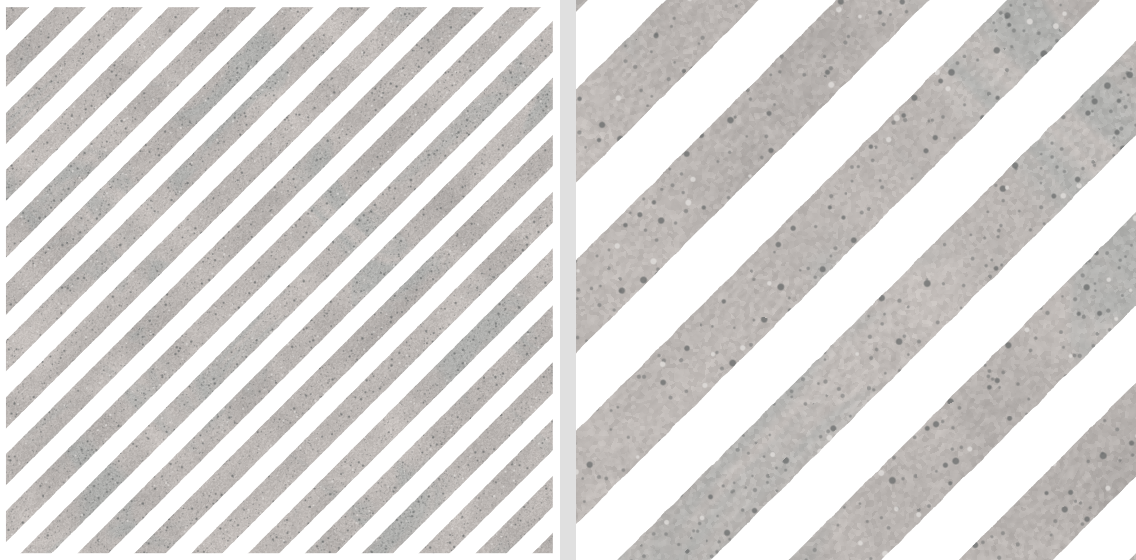
Left, the full canvas; right, a detail of the centre.
Reproduce this pattern procedurally as a Shadertoy shader.

```glsl
// Diagonal stripes of speckled grey concrete on white, inside a thin white border.

const float PERIOD = 0.10156;      // stripe spacing, measured along a canvas side
const float STRIPE = 0.0555;       // stripe width, measured the same way
const float PHASE = 0.1107;        // start of one stripe, from the upper left corner
const float CHIPPING = 0.0005;     // roughness of the stripe edges
const vec2 BORDER_LOW = vec2(0.0105, 0.012);
const vec2 BORDER_HIGH = vec2(0.987, 0.987);

const vec3 PAPER = vec3(1.0);
const vec3 CONCRETE = vec3(0.738, 0.718, 0.706);
const vec3 COOL_STAIN = vec3(0.665, 0.678, 0.672);
const vec3 PIT = vec3(0.41, 0.42, 0.42);
const vec3 CHIP = vec3(0.88, 0.87, 0.86);

const float CLOUD_SCALE = 17.0;
const float CLOUD_CONTRAST = 0.045;
const float RELIEF_SCALE = 165.0;
const float RELIEF_CONTRAST = 0.055;
const float GRAIN_SCALE = 380.0;
const float GRAIN_CONTRAST = 0.06;

vec3 hash3(vec2 cell) {
    vec3 q = fract(cell.xyx * vec3(0.1031, 0.1030, 0.0973));
    q += dot(q, q.yxz + 33.33);
    return fract((q.xxy + q.yzz) * q.zyx);
}

// Distance to the nearest cell point, and that point's random value.
vec2 cellular(vec2 p) {
    vec2 base = floor(p);
    vec2 nearest = vec2(9.0, 0.0);
    for (int j = -1; j <= 1; j++) {
        for (int i = -1; i <= 1; i++) {
            vec2 cell = base + vec2(i, j);
            vec3 h = hash3(cell + 57.0);
            float d = length(cell + h.xy - p);
            if (d < nearest.x) nearest = vec2(d, h.z);
        }
    }
    return nearest;
}

// Rotated, warped sine octaves, roughly -1 to 1.
float clouds(vec2 p) {
    const mat2 TURN = mat2(0.8, 0.6, -0.6, 0.8);
    float sum = 0.0;
    float amp = 0.6;
    for (int i = 0; i < 5; i++) {
        p += 0.7 * sin(p.yx * 1.3 + float(i) * 2.1);
        sum += amp * sin(p.x) * sin(p.y + 0.8);
        p = TURN * p * 1.8 + 4.7;
        amp *= 0.65;
    }
    return sum;
}

// Round specks: a share of the cells get a dot of random radius.
float specks(vec2 uv, float scale, float share, float radius, float pixel) {
    vec2 c = cellular(uv * scale);
    float r = radius * (0.55 + 0.45 * fract(c.y * 91.7));
    float soft = max(pixel * scale, 0.06);
    return step(c.y, share) * (1.0 - smoothstep(r - soft, r + soft, c.x));
}

vec3 concrete(vec2 uv, float pixel) {
    float cloud = clouds(uv * CLOUD_SCALE);
    float stain = clouds(uv * CLOUD_SCALE * 0.75 + 31.0);
    float stained = smoothstep(0.1, 0.85, stain);

    // Mottling and cool stains
    vec3 color = CONCRETE + CLOUD_CONTRAST * cloud * vec3(1.0, 0.95, 0.92);
    color = mix(color, COOL_STAIN, 0.65 * stained);

    // Trowelled relief, lit from the upper left, and fine grain
    vec2 p = uv * RELIEF_SCALE + 0.8 * sin(uv.yx * 95.0);
    float slope = cellular(p).x - cellular(p + vec2(-0.25, 0.25)).x;
    float rough = 0.5 + 0.5 * smoothstep(-0.3, 0.5, clouds(uv * 23.0 + 9.0));
    color += RELIEF_CONTRAST * rough * slope;
    color += GRAIN_CONTRAST * (cellular(uv * GRAIN_SCALE).y - 0.5);

    // Dark pits, denser in the stains, and pale chips
    float pits = specks(uv, 88.0, 0.16 + 0.14 * stained, 0.18, pixel);
    float pinholes = specks(uv + 3.1, 190.0, 0.13 + 0.17 * stained, 0.24, pixel);
    float chips = specks(uv + 7.7, 105.0, 0.07, 0.19, pixel);
    color = mix(color, PIT, 0.75 * pits);
    color = mix(color, PIT, 0.5 * pinholes);
    return mix(color, CHIP, 0.8 * chips);
}

// Coverage of the diagonal stripes.
float stripes(vec2 uv, float pixel) {
    float along = uv.x + 1.0 - uv.y - PHASE - 0.5 * STRIPE;
    float offset = abs(mod(along + 0.5 * PERIOD, PERIOD) - 0.5 * PERIOD);
    float edge = (offset - 0.5 * STRIPE) * 0.70711;
    edge += CHIPPING * clouds(uv * 150.0);
    return 1.0 - smoothstep(-0.6 * pixel, 0.6 * pixel, edge);
}

// Coverage of the area inside the border.
float panel(vec2 uv, float pixel) {
    vec2 gap = min(uv - BORDER_LOW, BORDER_HIGH - uv);
    return smoothstep(-0.5 * pixel, 0.5 * pixel, min(gap.x, gap.y));
}

void mainImage(out vec4 fragColor, in vec2 fragCoord) {
    vec2 uv = fragCoord / iResolution.xy;
    float pixel = 1.0 / min(iResolution.x, iResolution.y);
    float mask = stripes(uv, pixel) * panel(uv, pixel);
    fragColor = vec4(mix(PAPER, concrete(uv, pixel), mask), 1.0);
}
```
